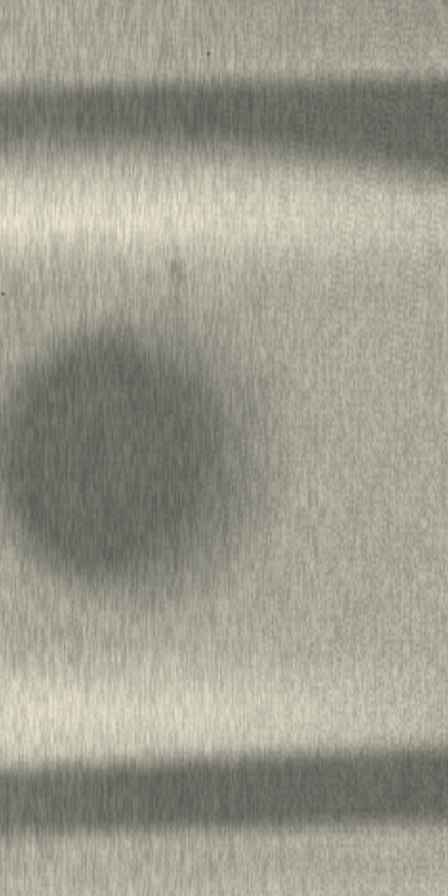
Write a Shadertoy shader that draws this texture.

```glsl
float hash(vec2 p) {
    return fract(sin(dot(p, vec2(127.1, 311.7))) * 43758.5453);
}

float valueNoise(vec2 p) {
    vec2 cell = floor(p);
    vec2 f = fract(p);
    f = f * f * (3.0 - 2.0 * f);
    float low = mix(hash(cell), hash(cell + vec2(1.0, 0.0)), f.x);
    float high = mix(hash(cell + vec2(0.0, 1.0)), hash(cell + 1.0), f.x);
    return mix(low, high, f.y);
}

float glow(float x, float center, float width) {
    float d = (x - center) / width;
    return exp(-d * d);
}

// Soft interval: each edge has its own half-width
float softBand(float x, float start, float end, float startSoft, float endSoft) {
    return smoothstep(start - startSoft, start + startSoft, x)
         * (1.0 - smoothstep(end - endSoft, end + endSoft, x));
}

float softDisc(vec2 p, vec2 center, float radius, float soft) {
    return 1.0 - smoothstep(radius - soft, radius + soft, length(p - center));
}

// Vertical brushing that breaks into speckle as roughness grows
float brushedGrain(vec2 p, float roughness) {
    float fine = valueNoise(p * vec2(235.0, 34.0)) - 0.5;
    float broad = valueNoise(p * vec2(95.0, 9.0) + 37.0) - 0.5;
    float speckle = valueNoise(p * vec2(215.0, 125.0) + 71.0) - 0.5;
    float mottle = valueNoise(p * vec2(75.0, 42.0) + 13.0) - 0.5;
    return mix(0.12, 0.06, roughness) * fine
         + mix(0.04, 0.015, roughness) * broad
         + mix(0.06, 0.10, roughness) * speckle
         + mix(0.01, 0.04, roughness) * mottle;
}

// Broad reflections; depth runs from 0 at the top to 1 at the bottom
float sheetTone(float x, float depth, vec2 p, float aspect) {
    float tone = 0.665 - 0.07 * x * (1.0 - smoothstep(0.0, 0.10, depth));
    tone += 0.19 * (1.0 - 0.6 * x * x) * glow(depth, 0.243, 0.045);
    tone += 0.17 * (1.0 - 0.75 * x * x) * glow(depth, 0.797, 0.056);
    tone += 0.04 * smoothstep(0.96, 1.0, depth);

    // Round shadow, sharper on its left than on its right
    vec2 center = vec2(0.26, 0.487 * aspect);
    float soft = mix(0.07, 0.16, smoothstep(0.2, 0.5, x));
    tone -= 0.045 * softDisc(p, center, 0.34, 0.24);
    tone = mix(tone, 0.41, 0.94 * softDisc(p, center, 0.28, soft));

    // Dark bars across the sheet
    float bend = (x - 0.3) * (x - 0.3);
    float topBar = softBand(depth, 0.098 - 0.012 * x, 0.163 + 0.08 * bend, 0.018, 0.032);
    float lowBar = softBand(depth, 0.859 - 0.026 * x, 0.932 - 0.014 * x, 0.020, 0.018);
    float barTone = 0.41 + 0.035 * glow(x, 0.0, 0.25);
    tone = mix(tone, barTone, 0.97 * topBar);
    return mix(tone, barTone, 0.97 * lowBar);
}

// Small dents and pits
float blemishes(vec2 p, float aspect) {
    float dent = softDisc(p, vec2(0.390, 0.702 * aspect), 0.012, 0.012);
    float dentTail = softDisc(p, vec2(0.407, 0.690 * aspect), 0.009, 0.008);
    float pit = softDisc(p, vec2(0.466, 0.940 * aspect), 0.004, 0.003);
    float edgePit = softDisc(p, vec2(0.007, 0.672 * aspect), 0.004, 0.003);
    return 0.10 * dent + 0.08 * dentTail + 0.22 * (pit + edgePit);
}

vec3 metalColor(float tone) {
    vec3 shadow = vec3(0.41, 0.412, 0.382);
    vec3 highlight = vec3(0.85, 0.83, 0.755);
    return mix(shadow, highlight, (tone - 0.41) / 0.44);
}

void mainImage(out vec4 fragColor, in vec2 fragCoord) {
    vec2 uv = fragCoord / iResolution.xy;
    vec2 p = fragCoord / iResolution.x;
    float aspect = iResolution.y / iResolution.x;

    float tone = sheetTone(uv.x, 1.0 - uv.y, p, aspect);
    float roughness = smoothstep(0.35, 0.9, uv.x);
    tone += brushedGrain(p, roughness) * mix(0.75, 1.1, smoothstep(0.4, 0.7, tone));
    tone -= blemishes(p, aspect);

    fragColor = vec4(clamp(metalColor(tone), 0.0, 1.0), 1.0);
}
```
